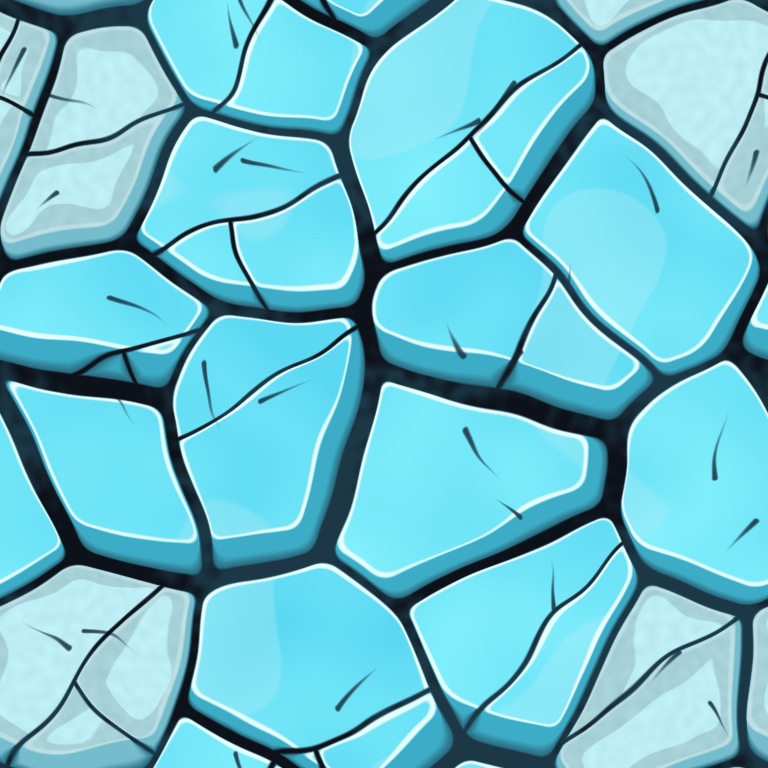
Reproduce this texture procedurally as a three.js fragment shader.

```glsl
// Cracked slabs of cyan ice with white rims and teal sides over dark gaps, tiling.
varying vec2 vUv;

const float GRID = 4.0;       // slabs across the canvas; lengths below are in slab units
const float SOFT = 0.007;     // half width of smoothed edges
const float ROUNDING = 0.06;
const float CRACK = 0.011;    // half width of a crack through a slab
const vec2 SHADE_DIR = vec2(0.35, -0.94);

const vec3 BLACK_GAP = vec3(0.05, 0.07, 0.10);
const vec3 SLATE_GAP = vec3(0.11, 0.22, 0.28);
const vec3 DEEP_TEAL = vec3(0.17, 0.44, 0.52);
const vec3 SIDE_TEAL = vec3(0.24, 0.68, 0.78);
const vec3 ICE_DEEP = vec3(0.36, 0.85, 0.95);
const vec3 ICE_LIGHT = vec3(0.51, 0.94, 0.99);
const vec3 PALE_SIDE = vec3(0.46, 0.74, 0.80);
const vec3 PALE_ICE = vec3(0.74, 0.93, 0.96);
const vec3 RIM_WHITE = vec3(0.93, 1.0, 1.0);

struct Slab { vec2 id; vec2 rel; float body; float top; };

vec2 hash2(vec2 p) {
  vec3 q = fract(vec3(p.xyx + 37.0) * vec3(0.1031, 0.1030, 0.0973));
  q += dot(q, q.yzx + 33.33);
  return fract((q.xx + q.yz) * q.zy);
}

vec2 heading(float turn) { return vec2(cos(6.2832 * turn), sin(6.2832 * turn)); }

float cover(float d) { return smoothstep(-SOFT, SOFT, d); }

float smoothMin(float a, float b, float k) {
  float h = max(k - abs(a - b), 0.0) / k;
  return min(a, b) - 0.25 * h * h * k;
}

float slope(vec2 corner, vec2 offset, float period) {
  return dot(heading(hash2(mod(corner, period)).x), offset);
}

// Gradient noise with f lattice cells per slab unit, wrapping with the canvas
float noise(vec2 p, float f) {
  vec2 i = floor(p * f), u = fract(p * f);
  vec2 s = u * u * u * (u * (u * 6.0 - 15.0) + 10.0);
  float period = GRID * f;
  float low = mix(slope(i, u, period), slope(i + vec2(1, 0), u - vec2(1, 0), period), s.x);
  float high = mix(slope(i + vec2(0, 1), u - vec2(0, 1), period),
                   slope(i + 1.0, u - 1.0, period), s.x);
  return mix(low, high, s.y);
}

vec2 site(vec2 cell) { return cell + 0.11 + 0.78 * hash2(mod(cell, GRID)); }

// Nearest slab, with inner distances to its outline and to its upper face
Slab findSlab(vec2 p) {
  vec2 home = floor(p);
  float nearest = 9.0;
  for (int y = -1; y <= 1; y++) for (int x = -1; x <= 1; x++) {
    vec2 cell = floor(p) + vec2(x, y);
    float d = length(p - site(cell));
    if (d < nearest) { nearest = d; home = cell; }
  }
  Slab slab = Slab(mod(home, GRID), p - site(home), 9.0, 9.0);
  for (int y = -2; y <= 2; y++) for (int x = -2; x <= 2; x++) {
    if (x == 0 && y == 0) continue;
    vec2 cell = home + vec2(x, y);
    vec2 across = site(cell) - site(home);
    vec2 normal = normalize(across);
    float heft = hash2(mod(cell, GRID) + slab.id + 50.0).x;
    float inset = dot(0.5 * across - slab.rel, normal) - mix(0.016, 0.052, heft);
    float side = max(dot(normal, SHADE_DIR), 0.0) * mix(0.06, 0.2, heft);
    slab.body = smoothMin(slab.body, inset, ROUNDING);
    slab.top = smoothMin(slab.top, inset - side, ROUNDING);
  }
  return slab;
}

// Thin crack along across = 0 where along > 0, rimmed on its positive side
void splitSlab(inout Slab slab, float across, float along) {
  slab.body = min(slab.body, max(abs(across) - CRACK, -along));
  if (across > 0.0 && along > 0.0)
    slab.top = smoothMin(slab.top, across - CRACK, 0.5 * ROUNDING);
}

float hairline(vec2 p, vec2 start, vec2 dir, float len) {
  float t = clamp(dot(p - start, dir) / len, 0.0, 1.0);
  return cover(0.013 * (1.0 - t) - length(p - start - dir * t * len)) * (1.0 - t * t);
}

vec3 gapColor(vec2 p) {
  float tone = 0.5 + 1.1 * noise(p, 1.0) + 0.35 * noise(p, 12.0);
  return mix(BLACK_GAP, SLATE_GAP, smoothstep(0.2, 0.75, tone));
}

vec3 faceColor(vec2 p, Slab slab, float pale) {
  float tone = 0.5 + 0.5 * dot(slab.rel, vec2(-0.5, -0.7)) + 0.5 * noise(p, 2.0);
  tone += 0.5 * (hash2(slab.id + 80.0).x - 0.5);
  vec3 ice = mix(ICE_DEEP, ICE_LIGHT, clamp(tone, 0.0, 1.0));
  ice = mix(ice, PALE_ICE, 0.3 * smoothstep(0.2, 0.23, noise(p + 0.37, 1.0)));
  float tier = cover(slab.top - 0.09 - 0.14 * noise(p, 3.0));
  vec3 frost = PALE_ICE * (0.88 + 0.12 * tier) + 0.04 * noise(p, 16.0);
  return mix(ice, frost, pale);
}

void main() {
  vec2 p = vUv * GRID;
  p += 0.07 * vec2(noise(p, 2.0), noise(p + 0.71, 2.0));
  Slab slab = findSlab(p);
  vec2 corner = step(1.0, abs(slab.id - 1.5));
  float pale = corner.x * corner.y;

  // Cracks through the slab: one across, often a branch on one side
  vec2 seed = hash2(slab.id + 110.0);
  vec2 dir = heading(0.04 + 0.19 * seed.x);
  float across = dot(slab.rel, vec2(dir.y, -dir.x)) + 0.2 * (seed.y - 0.5) + 0.05 * noise(p, 3.0);
  float branch = dot(slab.rel, dir) + 0.05 * noise(p + 0.5, 3.0);
  if (seed.y < 0.75) splitSlab(slab, across, 1.0);
  if (seed.y < 0.35) splitSlab(slab, branch, across);

  // Sides, upper face and rim
  float height = clamp(slab.body / max(slab.body - slab.top, 0.001), 0.0, 1.0);
  vec3 side = mix(DEEP_TEAL, mix(SIDE_TEAL, PALE_SIDE, pale), smoothstep(0.0, 0.4, height));
  vec3 color = mix(side, faceColor(p, slab, pale), cover(slab.top));
  float rimWidth = 0.018 + 0.02 * noise(p, 2.0);
  float rim = cover(slab.top) * cover(rimWidth - slab.top);
  color = mix(color, RIM_WHITE, rim * mix(0.95, 0.3, pale));

  // Tapered hairlines
  for (int i = 0; i < 2; i++) {
    vec2 roll = hash2(slab.id + 140.0 + 20.0 * float(i));
    vec2 start = 0.6 * (roll - 0.5);
    float line = hairline(slab.rel + 0.04 * noise(p, 4.0), start, heading(roll.x * 3.0 + roll.y), 0.15 + 0.2 * roll.y);
    color = mix(color, SLATE_GAP, 0.9 * line);
  }
  gl_FragColor = vec4(mix(gapColor(p), color, cover(slab.body)), 1.0);
}
```
